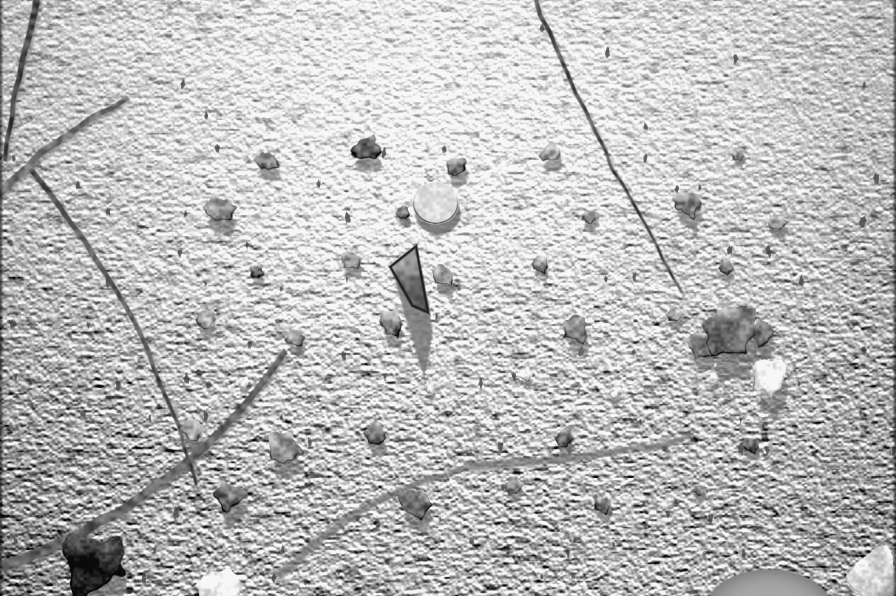
This texture is drawn by a Shadertoy shader. Its source:

```glsl
// Rough sunlit plaster in black and white, strewn with stone chips, crumbs and twigs.
// Relief is the slope of layered noise; chips are random convex polygons with
// shadows falling downward; twigs are bent strands. Units: canvas height = 1.

const float EDGE = 0.0018;
const vec2 SHADOW_DIR = vec2(0.22, -0.95);

float hash(vec2 p) {
  vec3 q = fract(p.xyx * 0.1031);
  q += dot(q, q.yzx + 33.33);
  return fract((q.x + q.y) * q.z);
}

float noise(vec2 p) {
  vec2 i = floor(p), f = fract(p);
  f = f * f * (3.0 - 2.0 * f);
  return mix(mix(hash(i), hash(i + vec2(1, 0)), f.x),
             mix(hash(i + vec2(0, 1)), hash(i + 1.0), f.x), f.y);
}

float fill(float d, float soft) { return 1.0 - smoothstep(-soft, soft, d); }

float height(vec2 p) {
  return 0.6 * noise(p * vec2(105, 165)) + 0.4 * noise(p * vec2(210, 290) + 40.0);
}

// Broad light, slope shading, dark pits and trowel lines
float plaster(vec2 p, float aspect) {
  float rough = mix(1.15, 0.6, smoothstep(0.1, 0.95, p.y));
  vec2 glow = p - vec2(0.7, 0.72);
  float tone = mix(0.73, 0.865, smoothstep(0.0, 0.85, p.y));
  tone += 0.09 * exp(-7.0 * dot(glow, glow)) - 0.14 * exp(-6.0 * length(p));
  tone -= 0.13 * pow(abs(2.0 * p.x / aspect - 1.0), 3.0);
  float slope = height(p) - height(p + vec2(0.001, 0.0042));
  float pits = smoothstep(0.7, 0.92, noise(p * vec2(60, 165) + 9.0));
  float lines = noise(p * vec2(9, 125)) - 0.5;
  float film = noise(p * 380.0) - 0.5;
  return tone + rough * (0.9 * slope - 0.3 * pits) + 0.07 * lines + 0.1 * film;
}

// Random convex polygon of about radius r
float chip(vec2 q, float r, float seed) {
  float d = -1.0;
  for (int i = 0; i < 6; i++) {
    vec2 key = vec2(float(i), seed);
    float a = 1.0472 * (key.x + 0.7 * hash(key));
    d = max(d, dot(q, vec2(cos(a), sin(a))) - r * (0.6 + 0.5 * hash(key + 17.0)));
  }
  return d + r * 0.25 * (noise(q * 3.0 / r + seed * 5.0) - 0.5);
}

// Faceted stone with a dark lower rim and a shadow
float stone(float tone, vec2 p, vec2 c, float r, float seed, float body) {
  vec2 q = p - c;
  if (dot(q, q) > 16.0 * r * r) return tone;
  vec2 s = (q - SHADOW_DIR * r) * vec2(1.0, 0.85);
  float shadow = fill(chip(s, 0.85 * r, seed), 0.003);
  tone = mix(tone, 0.38 + 0.2 * tone * tone, 0.9 * shadow);
  float d = chip(q, r, seed);
  float face = body + 0.4 * (noise(q * 2.2 / r + seed * 7.0) - 0.5);
  face += 0.22 * (noise(q * 190.0 + seed) - 0.5) + 0.14 * q.y / r;
  face -= 0.28 * fill(abs(d + 0.002) - 0.001, 0.002) * fill(q.y / r - 0.1, 0.5);
  return mix(tone, face, fill(d, EDGE));
}

// Tapered strand from a to b, bowed sideways by bend
float strand(vec2 p, vec2 a, vec2 b, float bend, float width) {
  vec2 u = normalize(b - a), q = p - a;
  float len = length(b - a), t = dot(q, u) / len;
  float across = q.x * u.y - q.y * u.x - bend * 4.0 * t * (1.0 - t);
  across += 0.006 * (noise(vec2(t * len * 28.0, bend * 90.0)) - 0.5);
  return max(abs(across) - width * (1.15 - 0.5 * t), (abs(t - 0.5) - 0.5) * len);
}

float twig(float tone, vec2 p, vec2 a, vec2 b, float bend, float width, float body) {
  float shadow = fill(strand(p - vec2(0.003, -0.005), a, b, bend, width), 0.005);
  tone = mix(tone, 0.42, 0.55 * shadow);
  float bark = body + 0.35 * (noise(p * 110.0) - 0.5);
  return mix(tone, bark, 0.9 * fill(strand(p, a, b, bend, width), EDGE));
}

// Convex quad, corners clockwise
float side(vec2 p, vec2 a, vec2 b) {
  vec2 u = normalize(b - a);
  return dot(p - a, vec2(-u.y, u.x));
}
float quad(vec2 p, vec2 a, vec2 b, vec2 c, vec2 d) {
  return max(max(side(p, a, b), side(p, b, c)), max(side(p, c, d), side(p, d, a)));
}

// Small dark upright flecks, denser near the bottom
float crumbs(vec2 p) {
  vec2 key = floor(p / 0.055) + 71.0;
  vec2 q = (fract(p / 0.055) - 0.25 - 0.5 * vec2(hash(key), hash(key + 5.0))) * 0.055;
  float size = mix(0.003, 0.008, hash(key + 9.0));
  float present = step(hash(key + 13.0), mix(0.34, 0.07, p.y));
  return present * fill(chip(q * vec2(1.5, 0.8), size, key.x + key.y * 3.0), 0.002);
}

void mainImage(out vec4 fragColor, in vec2 fragCoord) {
  vec2 p = fragCoord / iResolution.y;
  float aspect = iResolution.x / iResolution.y;
  float tone = mix(plaster(p, aspect), 0.27, 0.85 * crumbs(p));

  // Soft shadow streak and twigs
  float streak = min(strand(p, vec2(0.467, 0.03), vec2(0.785, 0.217), -0.025, 0.007),
                     strand(p, vec2(0.78, 0.217), vec2(1.147, 0.261), 0.008, 0.007));
  tone = mix(tone, 0.45, 0.75 * fill(streak, 0.004));
  tone = twig(tone, p, vec2(0, 0.05), vec2(0.48, 0.41), 0.05, 0.008, 0.36);
  tone = twig(tone, p, vec2(0.065, 1.01), vec2(0.006, 0.73), 0.004, 0.005, 0.25);
  tone = twig(tone, p, vec2(-0.01, 0.67), vec2(0.216, 0.835), -0.012, 0.006, 0.4);
  tone = twig(tone, p, vec2(0.049, 0.716), vec2(0.33, 0.186), -0.033, 0.004, 0.3);
  tone = twig(tone, p, vec2(0.894, 1.01), vec2(1.147, 0.51), 0.012, 0.003, 0.28);

  // Scattered chips, every seventh a small pale pebble
  for (int i = 1; i <= 36; i++) {
    float n = float(i), pale = step(5.5, mod(n, 7.0));
    vec2 c = mix(vec2(0.3, 0.09), vec2(1.4, 0.76), fract(n * vec2(0.7549, 0.5698)));
    float r = mix(mix(0.011, 0.027, hash(vec2(n, 3))), 0.011, pale);
    tone = stone(tone, p, c, r, n, mix(mix(0.4, 0.66, hash(vec2(n, 8))), 0.9, pale));
  }

  // Rock cluster, dark lump and pale lumps
  tone = stone(tone, p, vec2(1.175, 0.42), 0.023, 51.0, 0.5);
  tone = stone(tone, p, vec2(1.228, 0.437), 0.045, 52.0, 0.44);
  tone = stone(tone, p, vec2(1.294, 0.372), 0.036, 53.0, 0.95);
  tone = stone(tone, p, vec2(0.153, 0.055), 0.055, 54.0, 0.12);
  tone = stone(tone, p, vec2(0.367, 0.005), 0.04, 55.0, 0.92);
  tone = stone(tone, p, vec2(1.47, 0.025), 0.06, 56.0, 0.8);
  float dome = length((p - vec2(1.29, -0.03)) / vec2(0.11, 0.075)) - 1.0;
  tone = mix(tone, 0.5 - 0.6 * dome * (1.0 + dome), fill(dome, 0.03));

  // Tall shard with its pointed shadow
  float spike = quad(p, vec2(0.662, 0.53), vec2(0.718, 0.5), vec2(0.726, 0.44), vec2(0.712, 0.363));
  tone = mix(tone, 0.43 + 0.1 * noise(p * 150.0), 0.9 * fill(spike, 0.003));
  float shard = quad(p, vec2(0.651, 0.553), vec2(0.7, 0.592), vec2(0.722, 0.471), vec2(0.69, 0.485));
  float glaze = mix(0.36, 0.62, smoothstep(0.52, 0.56, p.y)) + 0.25 * (noise(p * 120.0) - 0.5);
  glaze = mix(glaze, 0.12, fill(abs(shard + 0.003) - 0.002, EDGE));
  tone = mix(tone, glaze, fill(shard, EDGE));

  // Pale flat disc
  vec2 q = (p - vec2(0.731, 0.659)) * vec2(1.0, 1.1);
  float disc = length(q) - 0.039;
  tone = mix(tone, 0.42, 0.85 * fill(length(q - vec2(0.004, -0.019)) - 0.038, 0.003));
  float plate = 0.87 + 0.16 * (noise(p * 170.0) - 0.5);
  plate -= 0.6 * fill(abs(disc + 0.002) - 0.001, EDGE) * fill(q.y, 0.02);
  tone = mix(tone, plate, fill(disc, EDGE));

  // Dark rim at the left and right borders
  tone *= mix(0.45, 1.0, smoothstep(0.0, 0.007, min(p.x, aspect - p.x)));
  fragColor = vec4(vec3(clamp(tone, 0.04, 0.97)), 1.0);
}
```
